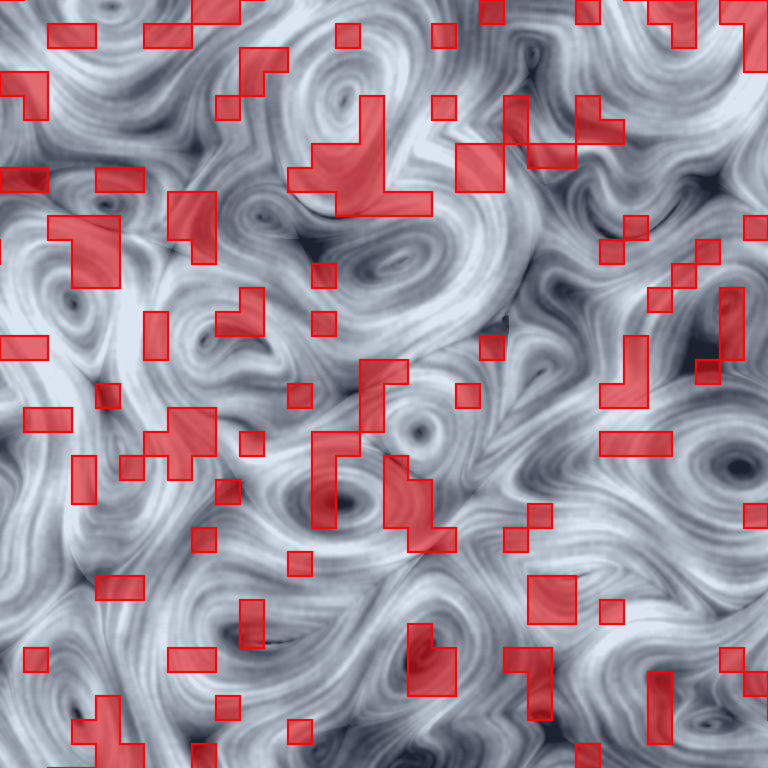
Give the GLSL for this texture, as a WebGL 1 fragment shader.

```glsl
precision highp float;
uniform vec2 u_resolution;

#define FLOW_SCALE 3.3
#define KINK_SCALE 3.9
#define KINK_SOFTNESS 0.0009
#define STREAK_STEP 0.006
#define STREAK_GAIN 2.2
#define FINE_FREQ 140.0
#define COARSE_FREQ 42.0
#define GRID 32.0
#define SEED_RATE 0.092
#define LINE_HALF_WIDTH 0.05
#define FILL_ALPHA 0.55

float hash1(vec2 p) {
  vec3 q = fract(p.xyx * 0.1031);
  q += dot(q, q.yzx + 33.33);
  return fract((q.x + q.y) * q.z);
}

vec2 hash2(vec2 p) {
  vec3 q = fract(p.xyx * vec3(0.1031, 0.1030, 0.0973));
  q += dot(q, q.yzx + 33.33);
  return fract((q.xx + q.yz) * q.zy);
}

float valueNoise(vec2 p) {
  vec2 i = floor(p), f = fract(p);
  f *= f * (3.0 - 2.0 * f);
  return mix(mix(hash1(i), hash1(i + vec2(1, 0)), f.x),
             mix(hash1(i + vec2(0, 1)), hash1(i + vec2(1, 1)), f.x), f.y);
}

// Gradient noise: value in x, derivatives in yz
vec3 gradientNoise(vec2 p) {
  vec2 i = floor(p), f = fract(p);
  vec2 u = f * f * f * (f * (f * 6.0 - 15.0) + 10.0);
  vec2 du = 30.0 * f * f * (f * (f - 2.0) + 1.0);
  vec2 ga = hash2(i) * 2.0 - 1.0;
  vec2 gb = hash2(i + vec2(1, 0)) * 2.0 - 1.0;
  vec2 gc = hash2(i + vec2(0, 1)) * 2.0 - 1.0;
  vec2 gd = hash2(i + vec2(1, 1)) * 2.0 - 1.0;
  float a = dot(ga, f), b = dot(gb, f - vec2(1, 0));
  float c = dot(gc, f - vec2(0, 1)), d = dot(gd, f - vec2(1, 1));
  float k = a - b - c + d;
  vec2 slope = ga + u.x * (gb - ga) + u.y * (gc - ga) + u.x * u.y * (ga - gb - gc + gd)
             + du * (u.yx * k + vec2(b, c) - a);
  return vec3(a + u.x * (b - a) + u.y * (c - a) + u.x * u.y * k, slope);
}

// Flow along the contours of a smooth field plus a creased one
vec2 flow(vec2 p) {
  vec3 base = gradientNoise(p * FLOW_SCALE + 17.0);
  vec3 kink = gradientNoise(p * KINK_SCALE + 61.0);
  vec2 slope = base.yz + kink.yz * kink.x / sqrt(kink.x * kink.x + KINK_SOFTNESS);
  return vec2(-slope.y, slope.x);
}

// Noise averaged along the streamline through p, in both directions
float streaks(vec2 p) {
  float sum = 0.0, total = 0.0;
  for (int side = 0; side < 2; side++) {
    float heading = side == 0 ? 1.0 : -1.0;
    vec2 q = p;
    for (int i = 0; i < 14; i++) {
      float w = 1.0 - float(i) / 14.0;
      w *= w * (3.0 - 2.0 * w);
      sum += w * mix(valueNoise(q * FINE_FREQ + 300.0), valueNoise(q * COARSE_FREQ + 90.0), 0.5);
      total += w;
      vec2 v = flow(q);
      q += heading * STREAK_STEP * v / (length(v) + 0.001);
    }
  }
  return sum / total;
}

// 1 where a cell lies in a small block grown from a seed cell
float marked(vec2 cell) {
  float hit = 0.0;
  for (int j = 0; j < 3; j++) {
    for (int i = 0; i < 2; i++) {
      vec2 offset = vec2(float(i), float(j));
      vec2 seed = cell - offset + 131.0;
      float kind = hash1(seed + 57.0);
      vec2 size = vec2(1);
      if (kind > 0.56) size = vec2(2, 1);
      if (kind > 0.74) size = vec2(1, 2);
      if (kind > 0.85) size = vec2(1, 3);
      if (kind > 0.92) size = vec2(2, 2);
      if (hash1(seed) < SEED_RATE && offset.x < size.x && offset.y < size.y) hit = 1.0;
    }
  }
  return hit;
}

// Distance to a half edge, far away unless the cells on its sides differ
float edge(float a, float b, float along, float across) {
  return abs(a - b) > 0.5 ? length(vec2(min(along, 0.0), across)) : 9.0;
}

void main() {
  float extent = min(u_resolution.x, u_resolution.y);
  vec2 p = gl_FragCoord.xy / extent;

  // Flow tone: dark where the flow stalls
  float shade = 1.0 - exp(-3.5 * length(flow(p)));
  float tone = 0.05 + 0.66 * shade + STREAK_GAIN * (streaks(p) - 0.5)
             + 0.32 * (valueNoise(p * 5.0 + 40.0) - 0.5);
  vec3 ink = vec3(0.11, 0.13, 0.19), silver = vec3(0.86, 0.90, 0.95);
  vec3 color = mix(ink, silver, clamp(tone, 0.0, 1.0));

  // Marked cells: translucent fill, outlined around each joined group
  vec2 g = p * GRID;
  vec2 corner = floor(g + 0.5), r = g - corner;
  float sw = marked(corner - 1.0), se = marked(corner - vec2(0, 1));
  float nw = marked(corner - vec2(1, 0)), ne = marked(corner);
  float inside = r.x < 0.0 ? (r.y < 0.0 ? sw : nw) : (r.y < 0.0 ? se : ne);
  float dist = min(min(edge(nw, ne, r.y, r.x), edge(sw, se, -r.y, r.x)),
                   min(edge(ne, se, r.x, r.y), edge(nw, sw, -r.x, r.y)));
  float soft = 0.5 * GRID / extent;
  float outline = 1.0 - smoothstep(LINE_HALF_WIDTH - soft, LINE_HALF_WIDTH + soft, dist);
  color = mix(color, vec3(0.92, 0.02, 0.03), FILL_ALPHA * inside);
  color = mix(color, vec3(0.97, 0.03, 0.03), outline);
  gl_FragColor = vec4(color, 1.0);
}
```
